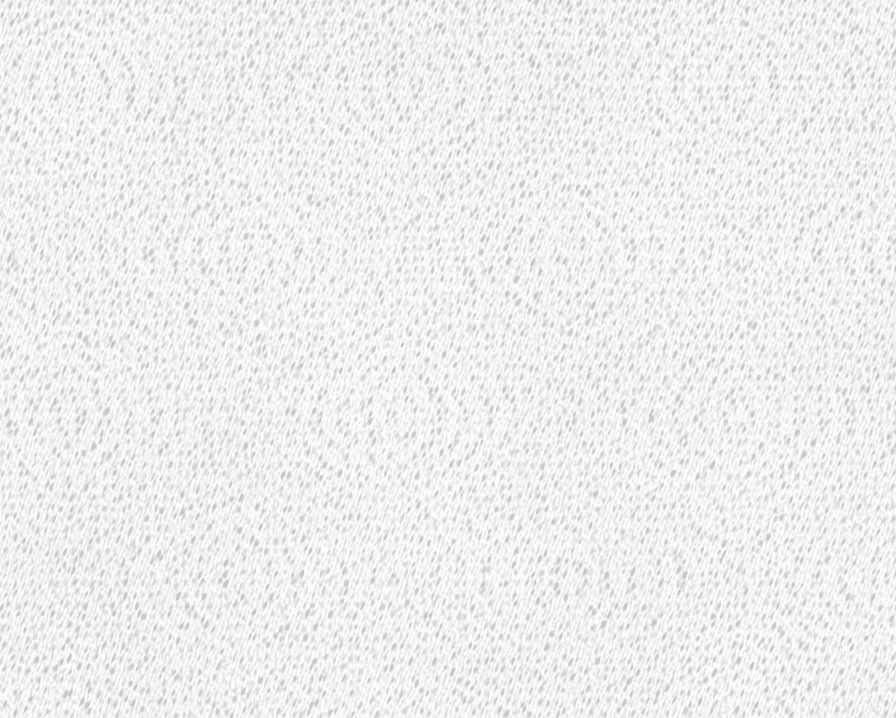
A Shadertoy shader for this texture:

```glsl
// White woven cloth with a faint half-drop lattice of concentric ogee medallions.
// A slanted twill carries jittered stitch pits; the ogee grooves deepen the pits
// that lie along them, and gradient noise adds yarn wear and soft unevenness.

const float TAU = 6.2831853;
const vec3 THREAD_WHITE = vec3(0.992, 0.992, 0.986);
const vec3 PIT_GREY = vec3(0.785, 0.783, 0.776);

// Lengths are fractions of the canvas height
const vec2 OGEE_PERIOD = vec2(0.466, 0.456);
const vec2 OGEE_CENTRE = vec2(0.562, 0.878);
const float RING_SPACING = 0.075;   // in ogee periods
const float RING_START = 0.238;
const vec2 STITCH_CELL = vec2(0.0118, 0.0150);
const vec2 PIT_RADIUS = vec2(0.0034, 0.0064);
const float TWILL_SLANT = 0.34;
const float RIB_PERIOD = 0.0062;
const float RIB_MEAN = 0.34;

vec2 hash2(vec2 p) {
    vec3 h = fract(p.xyx * vec3(0.1031, 0.1030, 0.0973));
    h += dot(h, h.yzx + 33.33);
    return fract((h.xx + h.yz) * h.zy);
}

float cornerSlope(vec2 cell, vec2 toPoint) {
    float angle = TAU * hash2(cell).x;
    return dot(vec2(cos(angle), sin(angle)), toPoint);
}

// Gradient noise, roughly -0.7 to 0.7
float gradientNoise(vec2 p) {
    vec2 i = floor(p), f = fract(p);
    vec2 u = f * f * f * (f * (f * 6.0 - 15.0) + 10.0);
    vec2 e = vec2(1.0, 0.0);
    return mix(mix(cornerSlope(i, f), cornerSlope(i + e, f - e), u.x),
               mix(cornerSlope(i + e.yx, f - e.yx), cornerSlope(i + 1.0, f - 1.0), u.x), u.y);
}

// Distance from the ogee lattice line: 0 on the line, 0.5 at a medallion centre
float ogeeDepth(vec2 p, vec2 centre, vec2 period) {
    vec2 q = (p - centre) / period;
    float x = abs(fract(q.x + 0.5) - 0.5);
    return abs(x - 0.25 * (1.0 + cos(TAU * q.y)));
}

// 1 in the grooves between raised rings, 0 on the rings
float ringGroove(float depth, float start, float spacing) {
    float emphasis = mix(0.45, 1.0, smoothstep(0.08, 0.2, depth));
    return 0.5 + 0.5 * emphasis * cos(TAU * (depth - start) / spacing);
}

float grooveAt(vec2 p) {
    return ringGroove(ogeeDepth(p, OGEE_CENTRE, OGEE_PERIOD), RING_START, RING_SPACING);
}

vec2 shear(vec2 p, float slant) {
    return vec2(p.x + slant * p.y, p.y);
}

// Staggered, jittered pits between stitches, searched over neighbouring cells
float stitchPits(vec2 p, vec2 cell, vec2 radius, float slant, float pixel) {
    vec2 q = shear(p, -slant);
    float soft = 0.35 * pixel / radius.x;
    float pits = 0.0;
    for (int j = -1; j <= 1; j++) {
        float row = floor(q.y / cell.y) + float(j);
        float stagger = 0.5 * mod(row, 2.0);
        for (int i = -1; i <= 1; i++) {
            float column = floor(q.x / cell.x - stagger) + float(i);
            vec2 id = vec2(column, row) + 200.0;
            vec2 jitter = (hash2(id) - 0.5) * vec2(0.55, 0.65);
            vec2 pit = (vec2(column + stagger, row) + 0.5 + jitter) * cell;
            vec2 random = hash2(id + 71.0);
            vec2 size = radius * mix(0.75, 1.15, random.y);
            float shape = 1.0 - smoothstep(0.25 - 0.2 * soft, 1.1 + soft, length((q - pit) / size));
            float strength = mix(0.45, 1.05, random.x) * mix(0.4, 1.2, grooveAt(shear(pit, slant)));
            pits = max(pits, shape * strength);
        }
    }
    return pits;
}

// Slanted ribs, wavering and broken into short stitches
float twillRibs(vec2 p, float period, float slant) {
    vec2 q = shear(p, -slant) / period;
    float waver = 0.6 * gradientNoise(q * vec2(0.45, 0.35));
    float rib = 0.5 + 0.5 * cos(TAU * (q.x + waver));
    float stitch = 0.5 + 0.5 * cos(TAU * (0.6 * q.y + 0.5 * q.x - waver));
    return rib * mix(0.35, 1.0, stitch);
}

void mainImage(out vec4 fragColor, in vec2 fragCoord) {
    float pixel = 1.0 / iResolution.y;
    vec2 p = fragCoord * pixel;

    // Weave
    float ribFade = 1.0 - smoothstep(0.5, 1.0, pixel / RIB_PERIOD);
    float ribs = mix(RIB_MEAN, twillRibs(p, RIB_PERIOD, TWILL_SLANT), ribFade);
    float pits = stitchPits(p, STITCH_CELL, PIT_RADIUS, TWILL_SLANT, pixel);

    // Wear and uneven light
    float grain = gradientNoise(shear(p, -TWILL_SLANT) * vec2(250.0, 160.0));
    float patches = gradientNoise(p * 2.6 + 4.0) + 0.5 * gradientNoise(p * 7.0 + 9.0);

    float shade = 0.02 + 0.40 * ribs + 0.95 * pits + 0.32 * grain + 0.06 * patches;
    shade += 0.10 * (grooveAt(p) - 0.5);
    fragColor = vec4(mix(THREAD_WHITE, PIT_GREY, clamp(shade, 0.0, 1.0)), 1.0);
}
```
